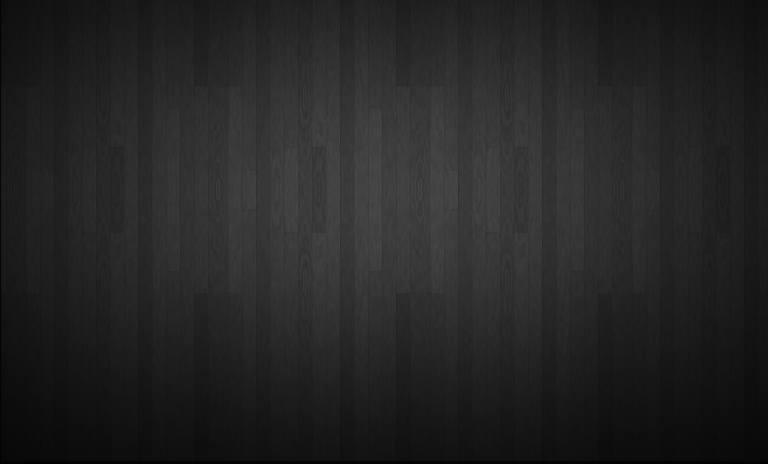
Reproduce this texture procedurally as a Shadertoy shader.

```glsl
// Dark plank wall under a soft oval light. Fourteen upright planks repeat across,
// mirrored about a horizontal axis; each has a tone, one butt joint, and grain
// made of bent gradient noise plus long slender growth rings.

const float PLANKS_ACROSS = 54.86;   // canvas width in plank widths
const float PLANKS_TALL = 33.28;     // canvas height in plank widths
const float TILE_WIDTH = 14.43;      // 13 normal planks and one wide plank
const float TILE_START = 13.857;
const float WIDE_PLANK = 1.43;
const vec2 LIGHT_CENTRE = vec2(0.5, 0.591);

// Per plank: tone near the axis, tone past the joint, joint distance.
const float INNER_TONE[14] = float[14](0.99, 0.95, 1.06, 1.06, 0.92, 1.01, 1.06,
                                       0.96, 0.92, 1.04, 0.91, 1.03, 1.06, 0.97);
const float OUTER_TONE[14] = float[14](0.85, 0.92, 0.95, 1.01, 0.92, 1.01, 1.01,
                                       0.97, 1.05, 1.04, 0.91, 1.03, 0.99, 0.97);
const float JOINT[14] = float[14](7.43, 7.43, 7.43, 1.43, 30.0, 30.0, 3.07,
                                  30.0, 3.07, 30.0, 30.0, 30.0, 5.86, 30.0);
// Growth rings: distance of their centre from the axis, and their strength.
const float RING_CENTRE[14] = float[14](5.0, 0.0, 6.0, 9.0, 3.0, 0.0, 8.0,
                                        6.5, 0.0, 10.0, 4.0, 7.0, 2.0, 9.0);
const float RING_STRENGTH[14] = float[14](0.2, 1.0, 0.4, 0.3, 0.2, 0.8, 0.3,
                                          1.0, 0.9, 0.3, 0.2, 0.5, 0.3, 0.3);

vec2 hashGradient(vec2 cell) {
    vec2 h = vec2(dot(cell, vec2(127.1, 311.7)), dot(cell, vec2(269.5, 183.3)));
    return fract(sin(h) * 43758.5) * 2.0 - 1.0;
}

float gradientNoise(vec2 p) {
    vec2 i = floor(p), f = fract(p);
    vec2 s = f * f * f * (f * (f * 6.0 - 15.0) + 10.0);
    float a = dot(hashGradient(i), f);
    float b = dot(hashGradient(i + vec2(1, 0)), f - vec2(1, 0));
    float c = dot(hashGradient(i + vec2(0, 1)), f - vec2(0, 1));
    float d = dot(hashGradient(i + vec2(1, 1)), f - vec2(1, 1));
    return mix(mix(a, b, s.x), mix(c, d, s.x), s.y);
}

// Slender growth rings around a point, wobbled by noise.
float growthRings(vec2 p, float seed) {
    float wobble = gradientNoise(vec2(p.x * 1.5 + seed * 7.3, p.y * 1.1));
    float radius = length(vec2(p.x, p.y * 0.14)) + 0.25 * wobble;
    return sin(radius * 26.0) * exp(-1.6 * radius);
}

// Short bent wisps running along the plank.
float fibres(vec2 p, float seed) {
    float bend = 0.5 * gradientNoise(vec2(p.x * 0.8 + seed * 3.7, p.y * 0.5));
    vec2 q = vec2(p.x + bend + seed * 5.3, p.y);
    return gradientNoise(q * vec2(4.5, 0.8)) + 1.1 * gradientNoise(q * vec2(8.5, 2.1));
}

float darkLine(float dist, float width, float depth) {
    return 1.0 - depth * (1.0 - smoothstep(0.0, width, dist));
}

// Relative brightness of the wood; p is in plank widths, y from the mirror axis.
float wood(vec2 p) {
    float x = mod(p.x - TILE_START, TILE_WIDTH);
    float y = abs(p.y);

    // Find the plank and the place inside it.
    bool wide = x >= 1.0 && x < 1.0 + WIDE_PLANK;
    int id = x < 1.0 ? 0 : (wide ? 1 : min(int(x - WIDE_PLANK + 1.0), 13));
    float left = id < 2 ? float(id) : float(id) + WIDE_PLANK - 1.0;
    float width = wide ? WIDE_PLANK : 1.0;
    float local = x - left;
    float seed = float(id) + 1.0;

    // Tone, broken seams and faint joints.
    float beyond = y - JOINT[id];
    float tone = beyond < 0.0 ? INNER_TONE[id] : OUTER_TONE[id];
    float seamDepth = 0.10 + 0.14 * gradientNoise(vec2(seed * 4.7, y * 0.35));
    tone *= darkLine(local, 0.11, seamDepth);
    tone *= darkLine(abs(beyond), 0.07, 0.08);

    // Grain.
    vec2 grainPos = vec2(local - 0.5 * width, y);
    float rings = growthRings(grainPos - vec2(0.0, RING_CENTRE[id]), seed);
    float grain = 0.10 * fibres(grainPos, seed) + 0.10 * RING_STRENGTH[id] * rings;
    return tone * (1.0 + grain);
}

// Oval light fading to a faint floor at the canvas sides.
float ovalLight(vec2 uv) {
    vec2 d = uv - LIGHT_CENTRE;
    return 0.012 + 0.243 * exp(-dot(d * d, vec2(3.6, 4.2)));
}

void mainImage(out vec4 fragColor, in vec2 fragCoord) {
    // Average four samples per pixel to smooth plank edges and grain.
    float shade = 0.0;
    for (int i = 0; i < 4; i++) {
        vec2 offset = vec2(i % 2, i / 2) * 0.5 - 0.25;
        vec2 uv = (fragCoord + offset) / iResolution.xy;
        vec2 p = vec2(uv.x, uv.y - LIGHT_CENTRE.y) * vec2(PLANKS_ACROSS, PLANKS_TALL);
        shade += 0.25 * wood(p);
    }

    // Light, then the thin dark rim at the left and bottom.
    vec2 uv = fragCoord / iResolution.xy;
    float rim = smoothstep(0.0005, 0.0025, uv.x) * smoothstep(0.004, 0.009, uv.y);
    fragColor = vec4(vec3(shade * ovalLight(uv) * mix(0.25, 1.0, rim)), 1.0);
}
```
